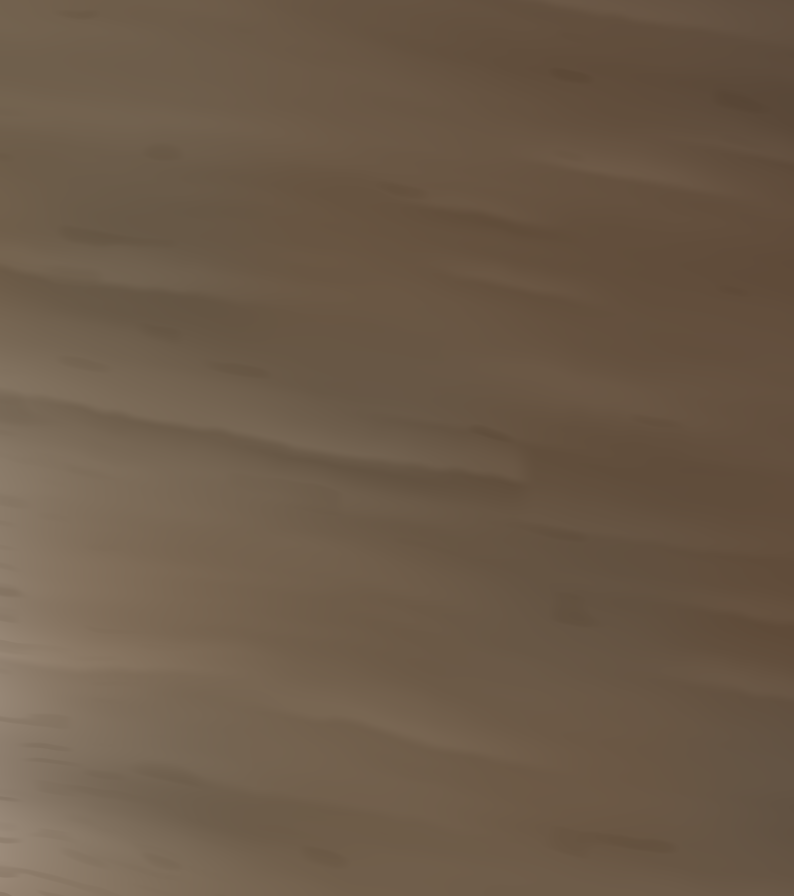
This texture is drawn by a Shadertoy shader. Its source:

```glsl
#define SHADE vec3(0.372, 0.300, 0.236)
#define WOOD vec3(0.437, 0.369, 0.290)
#define GLOW vec3(0.590, 0.522, 0.455)
#define SLOPE 0.17
#define STREAKS 17
#define STREAK_GAIN 0.042
#define GRAIN_GAIN 0.064
#define MOTTLE_GAIN 0.022

float hash(vec2 p) {
    vec3 q = fract(vec3(p.xyx) * 0.1031);
    q += dot(q, q.yzx + 33.33);
    return fract((q.x + q.y) * q.z);
}

float noise(vec2 p) {
    vec2 cell = floor(p), f = fract(p);
    f = f * f * f * (f * (f * 6.0 - 15.0) + 10.0);
    float low = mix(hash(cell), hash(cell + vec2(1, 0)), f.x);
    float high = mix(hash(cell + vec2(0, 1)), hash(cell + vec2(1, 1)), f.x);
    return mix(low, high, f.y);
}

// Soft stretched layers, centred on zero
float grain(vec2 g) {
    float broad = noise(g * vec2(2.0, 9.0) + 3.7) - 0.5;
    float medium = noise(g * vec2(4.0, 20.0) + 17.3) - 0.5;
    float fine = noise(g * vec2(9.0, 55.0) + 41.9) - 0.5;
    return 0.75 * broad + 0.36 * medium + 0.12 * fine;
}

// Crisp lower edge, wide pale fade above it and a shadow below
float streak(vec2 d, float halfLength, float width, float endBlur) {
    float leftEnd = smoothstep(-halfLength, -0.2 * halfLength, d.x);
    float rightEnd = 1.0 - smoothstep(halfLength - endBlur, halfLength, d.x);
    float edge = smoothstep(-0.006, 0.007, d.y);
    float pale = edge * (1.0 - smoothstep(0.2 * width, width, d.y));
    float shadow = (1.0 - edge) * smoothstep(-width, 0.0, d.y);
    return leftEnd * rightEnd * (pale - 0.55 * shadow);
}

float scatteredStreaks(vec2 g) {
    float sum = 0.0;
    for (int i = 0; i < STREAKS; i++) {
        float id = float(i);
        vec2 centre = vec2(hash(vec2(id, 1.3)) * 0.95,
                           (id + hash(vec2(id, 5.1))) / float(STREAKS) * 1.15);
        float size = hash(vec2(id, 9.7));
        float halfLength = mix(0.10, 0.32, size);
        float strength = mix(0.25, 0.70, hash(vec2(id, 14.2)));
        sum += strength * streak(g - centre, halfLength,
                                 mix(0.025, 0.065, size), halfLength * 0.9);
    }
    return sum;
}

void mainImage(out vec4 fragColor, in vec2 fragCoord) {
    vec2 uv = fragCoord / iResolution.xy;
    vec2 p = fragCoord / iResolution.y;

    // Coordinates along and across the slanted, uneven grain
    float wave = 0.030 * (noise(p * vec2(3.0, 4.0)) - 0.5)
               + 0.008 * (noise(p * vec2(15.0, 20.0)) - 0.5)
               + 0.003 * (noise(p * vec2(45.0, 50.0)) - 0.5);
    vec2 g = vec2(p.x, p.y + SLOPE * p.x + wave);

    // Light falling off from the lower left
    float light = 1.04 - 0.92 * uv.x + 0.34 * (0.5 - uv.y);
    float glow = exp(-6.2 * p.x) * (1.0 - smoothstep(0.05, 0.88, p.y));
    vec3 color = mix(SHADE, WOOD, clamp(light, 0.0, 1.15));
    color = mix(color, GLOW, glow);

    // Grain, scattered streaks and one long band with a blunt right end
    float relief = GRAIN_GAIN * grain(g) + STREAK_GAIN * scatteredStreaks(g);
    relief += 0.75 * STREAK_GAIN * streak(g - vec2(0.22, 0.572), 0.38, 0.062, 0.03);
    color += relief * mix(1.20, 0.80, uv.x) * vec3(1.0, 0.98, 0.94);

    // Sparse dark flecks, plus short fibres near the bright corner
    float fleck = smoothstep(0.86, 0.99, noise(g * vec2(11.0, 42.0) + 63.0));
    float fibre = smoothstep(0.68, 0.95, noise(g * vec2(17.0, 110.0)));
    color -= 0.016 * fleck + 0.045 * fibre * glow * glow;

    // Slow drift between olive and reddish brown
    float mottle = noise(p * vec2(4.0, 5.0) + 8.4) - 0.5;
    color += MOTTLE_GAIN * mottle * vec3(0.4, -0.4, -0.9);

    fragColor = vec4(color, 1.0);
}
```
